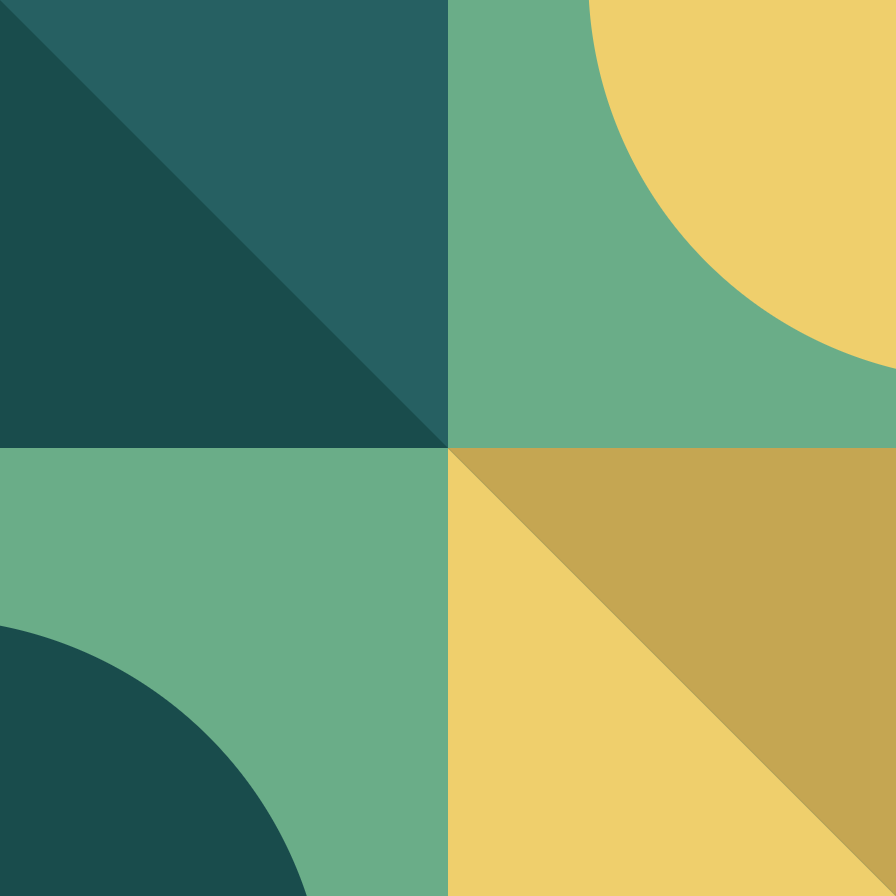
Reproduce this background procedurally as a WebGL 2 fragment shader.

```glsl
#version 300 es
precision highp float;
// Four flat tiles in a two by two grid: two are split along one shared
// falling diagonal, two are green and cut by a large off-canvas disc.
// Each edge is a signed distance, smoothed over about one pixel.

uniform vec2 u_resolution;
out vec4 fragColor;

const vec3 DARK = vec3(0.098, 0.298, 0.298);
const vec3 TEAL = vec3(0.149, 0.376, 0.384);
const vec3 GREEN = vec3(0.416, 0.678, 0.533);
const vec3 YELLOW = vec3(0.937, 0.812, 0.424);
const vec3 OCHRE = vec3(0.773, 0.651, 0.322);

// Coverage of the region where the signed distance is negative
float fill(float dist, float pixel) {
    return clamp(0.5 - dist / pixel, 0.0, 1.0);
}

float disc(vec2 p, vec2 center, float radius) {
    return length(p - center) - radius;
}

void main() {
    float side = min(u_resolution.x, u_resolution.y);
    vec2 uv = (gl_FragCoord.xy - 0.5 * u_resolution) / side + 0.5;
    float pixel = 1.0 / side;

    // Split tiles, with a faint seam between yellow and ochre
    float diagonal = (uv.x + uv.y - 1.0) * 0.70711;
    float lower = fill(diagonal, pixel);
    vec3 topLeft = mix(TEAL, DARK, lower);
    vec3 bottomRight = mix(OCHRE, YELLOW, lower);
    float seam = fill(abs(diagonal) - 0.0005, pixel);
    bottomRight = mix(bottomRight, DARK, 0.2 * seam);

    // Disc tiles
    float sun = fill(disc(uv, vec2(1.107, 1.026), 0.4505), pixel);
    float hill = fill(disc(uv, vec2(-0.086, -0.141), 0.451), pixel);
    vec3 topRight = mix(GREEN, YELLOW, sun);
    vec3 bottomLeft = mix(GREEN, DARK, hill);

    // Assemble the grid
    float left = fill(uv.x - 0.5, pixel);
    float bottom = fill(uv.y - 0.5, pixel);
    vec3 topRow = mix(topRight, topLeft, left);
    vec3 bottomRow = mix(bottomRight, bottomLeft, left);
    fragColor = vec4(mix(topRow, bottomRow, bottom), 1.0);
}
```
